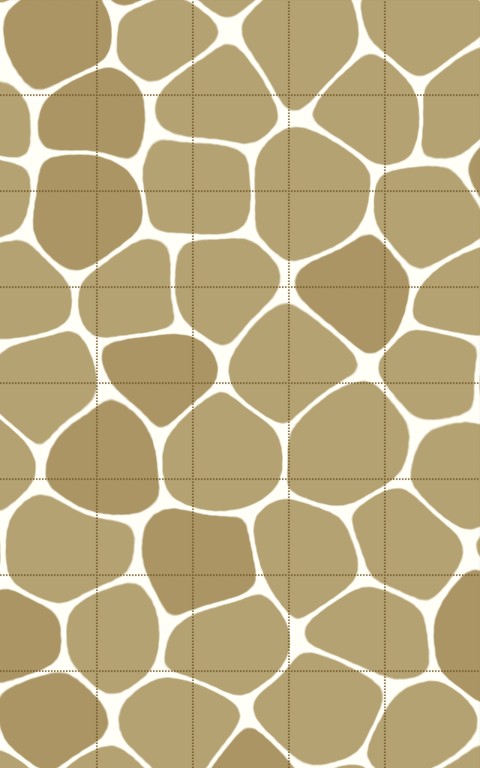
Give the GLSL for this pattern, as a WebGL 2 fragment shader.

```glsl
#version 300 es
precision highp float;
// Draws irregular rounded paving stones with cream joints under a dotted grid.

uniform vec2 u_resolution;
out vec4 fragColor;

vec2 hash2(vec2 c) {
    vec3 q = fract(c.xyx * vec3(0.1031, 0.1030, 0.0973));
    q += dot(q, q.yzx + 33.33);
    return fract((q.xx + q.yz) * q.zy);
}

// Gradient noise, roughly -0.7 to 0.7
float gradientDot(vec2 corner, vec2 offset) {
    float angle = 6.2832 * hash2(corner + 71.0).x;
    return dot(vec2(cos(angle), sin(angle)), offset);
}

float noise(vec2 p) {
    vec2 i = floor(p), f = p - i;
    vec2 u = f * f * f * (f * (f * 6.0 - 15.0) + 10.0);
    float low = mix(gradientDot(i, f), gradientDot(i + vec2(1, 0), f - vec2(1, 0)), u.x);
    float high = mix(gradientDot(i + vec2(0, 1), f - vec2(0, 1)), gradientDot(i + 1.0, f - 1.0), u.x);
    return mix(low, high, u.y);
}

// Centre of a stone: staggered rows with jitter
const vec2 stonesPerUnit = vec2(4.0, 5.5);

vec2 stoneCentre(vec2 cell) {
    vec2 jitter = (hash2(cell + 19.0) - 0.5) * vec2(0.5, 0.55);
    float stagger = 0.5 * mod(cell.y, 2.0);
    return (cell + 0.5 + jitter + vec2(stagger, 0.0)) / stonesPerUnit;
}

// Returns the nearest cell in xy and the rounded distance to its border in z
vec3 stones(vec2 p) {
    vec2 base = floor(p * stonesPerUnit);
    vec2 nearest = base;
    float best = 10.0;
    for (int y = -2; y <= 2; y++)
    for (int x = -2; x <= 2; x++) {
        vec2 cell = base + vec2(x, y);
        float d = distance(p, stoneCentre(cell));
        if (d < best) { best = d; nearest = cell; }
    }

    // Exponential smooth minimum over the borders rounds the corners
    float rounding = 0.015, sum = 0.0;
    vec2 centre = stoneCentre(nearest);
    for (int y = -2; y <= 2; y++)
    for (int x = -2; x <= 2; x++) {
        if (x == 0 && y == 0) continue;
        vec2 other = stoneCentre(nearest + vec2(x, y));
        float border = dot(0.5 * (centre + other) - p, normalize(other - centre));
        sum += exp(-border / rounding);
    }
    return vec3(nearest, -rounding * log(sum));
}

// Dotted lines at every fifth of the canvas width
float dottedGrid(vec2 p) {
    vec2 q = p - 0.0016;
    vec2 away = abs(fract(q * 5.0 + 0.5) - 0.5) / 5.0;
    vec2 line = (1.0 - smoothstep(0.001, 0.003, away)) * step(0.1, p);
    vec2 dots = 0.5 + 0.5 * cos(6.2832 * 160.0 * q);
    return max(line.x * dots.y, line.y * dots.x);
}

void main() {
    vec2 p = gl_FragCoord.xy / u_resolution.x;

    // Broad bends for the joints, then a fine wobble for the edges
    vec2 bend = vec2(noise(p * 5.0 + 3.7), noise(p * 5.0 + 41.3));
    vec3 stone = stones(p + 0.035 * bend);
    float edge = stone.z + 0.0012 * noise(p * 70.0);

    // One stone in every four of a row is darker
    float shift = floor(4.0 * hash2(vec2(stone.y, 5.0)).x);
    float isDark = 1.0 - step(0.5, mod(stone.x + shift, 4.0));
    vec3 sand = mix(vec3(0.71, 0.635, 0.45), vec3(0.67, 0.585, 0.395), isDark);
    vec3 joint = vec3(1.0, 1.0, 0.97);

    vec3 color = mix(joint, sand, smoothstep(0.002, 0.007, edge));
    color = mix(color, vec3(0.42, 0.32, 0.13), 0.8 * dottedGrid(p));
    fragColor = vec4(color, 1.0);
}
```
